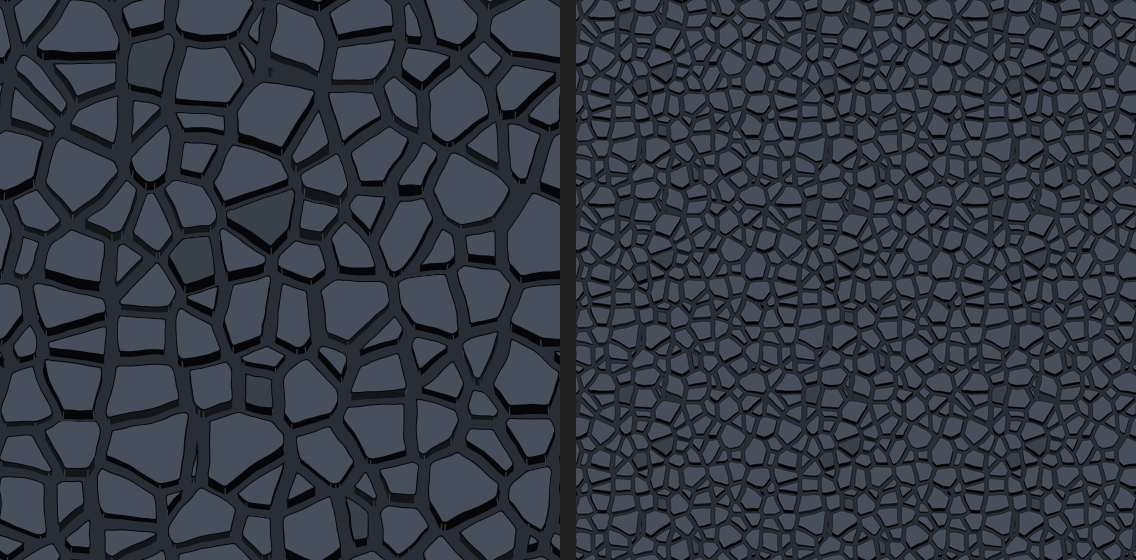
Left: one tile. Right: repeated 3 by 3.
This texture is drawn by a Shadertoy shader. Its source:

```glsl
const vec2 GRID = vec2(10.0, 12.0);

vec3 hash3(vec2 p) {
    vec3 q = vec3(dot(p, vec2(127.1, 311.7)), dot(p, vec2(269.5, 183.3)), dot(p, vec2(419.2, 371.9)));
    return fract(sin(q) * 43758.547);
}

// Value noise that wraps after "count" repeats
vec2 wrapNoise(vec2 uv, float count) {
    vec2 p = uv * count, i = floor(p), f = fract(p);
    f = f * f * (3.0 - 2.0 * f);
    vec2 a = hash3(mod(i, count) + 40.0).xy;
    vec2 b = hash3(mod(i + vec2(1, 0), count) + 40.0).xy;
    vec2 c = hash3(mod(i + vec2(0, 1), count) + 40.0).xy;
    vec2 d = hash3(mod(i + 1.0, count) + 40.0).xy;
    return mix(mix(a, b, f.x), mix(c, d, f.x), f.y) - 0.5;
}

// Stone centre in xy, size weight in z
vec3 stone(vec2 cell) {
    vec3 h = hash3(mod(cell, GRID) + 3.0);
    return vec3((cell + 0.5 + 0.86 * (h.xy - 0.5)) / GRID, 0.0045 * h.z * h.z);
}

// Inward normal of the border between stones a and b, and the distance to it
vec3 border(vec2 p, vec3 a, vec3 b) {
    vec2 across = a.xy - b.xy;
    float len = length(across);
    float d = dot(p - 0.5 * (a.xy + b.xy), across) + 0.5 * (a.z - b.z);
    return vec3(across, d) / len;
}

float smoothMin(float a, float b, float k) {
    float h = max(k - abs(a - b), 0.0) / k;
    return min(a, b) - 0.25 * h * h * k;
}

void mainImage(out vec4 fragColor, in vec2 fragCoord) {
    vec2 uv = fragCoord / iResolution.xy;
    float pixel = 1.0 / iResolution.y;
    vec2 p = uv + 0.008 * wrapNoise(uv, 22.0) + 0.0016 * wrapNoise(uv, 64.0);

    // Owning stone, looked up half a side face higher
    vec2 q = p + vec2(0.0, 0.009);
    vec2 base = floor(q * GRID), owner = base;
    float nearest = 1e3;
    for (int y = -2; y <= 2; y++)
    for (int x = -2; x <= 2; x++) {
        vec2 cell = base + vec2(x, y);
        vec3 s = stone(cell);
        float power = dot(q - s.xy, q - s.xy) - s.z;
        if (power < nearest) { nearest = power; owner = cell; }
    }
    vec3 self = stone(owner);
    vec3 style = hash3(mod(owner, GRID) + 71.0);
    float gap = 0.0095 + 0.005 * style.x;
    float height = 0.007 + 0.011 * style.y;

    // Top face, and the climb from here to its lower rim
    float top = 1.0;
    vec2 first = vec2(-1.0, 0.0), second = vec2(-2.0, 1.0);
    for (int y = -2; y <= 2; y++)
    for (int x = -2; x <= 2; x++) {
        if (x == 0 && y == 0) continue;
        vec3 e = border(p, self, stone(owner + vec2(x, y)));
        top = smoothMin(top, e.z - gap, 0.004);
        if (e.y > 0.02) {
            vec2 climb = vec2(gap - e.z, e.x) / e.y;
            if (climb.x > first.x) { second = first; first = climb; }
            else if (climb.x > second.x) second = climb;
        }
    }

    // Body: the top face swept straight down
    float rise = clamp(first.x, 0.0, height), body = 1.0;
    for (int y = -2; y <= 2; y++)
    for (int x = -2; x <= 2; x++) {
        if (x == 0 && y == 0) continue;
        vec3 e = border(p, self, stone(owner + vec2(x, y)));
        body = min(body, e.z - gap + e.y * (e.y > 0.0 ? height : rise));
    }

    // Colours
    vec3 mortar = vec3(0.16, 0.18, 0.21);
    vec3 ink = vec3(0.022, 0.023, 0.03);
    vec3 face = style.z > 0.96 ? vec3(0.22, 0.25, 0.29) : vec3(0.28, 0.31, 0.36);
    vec3 side = fract(style.z * 7.0) < 0.36 ? vec3(0.075, 0.083, 0.095) : ink;

    // Pale chipped creases below the corners
    float crease = (first.x - second.x) / max(abs(first.y - second.y), 0.05);
    float tick = clamp(0.5 + (0.0011 - crease) / pixel, 0.0, 1.0);
    tick *= smoothstep(0.1, 0.3, first.x / height);
    side = mix(side, vec3(0.25, 0.28, 0.32), 0.8 * tick);

    // Layers
    vec3 color = mix(mortar, side, clamp(0.5 + body / pixel, 0.0, 1.0));
    color = mix(color, ink, clamp(0.5 + (top + 0.0012) / pixel, 0.0, 1.0));
    color = mix(color, face, clamp(0.5 + (top - 0.0006) / pixel, 0.0, 1.0));
    fragColor = vec4(color, 1.0);
}
```
